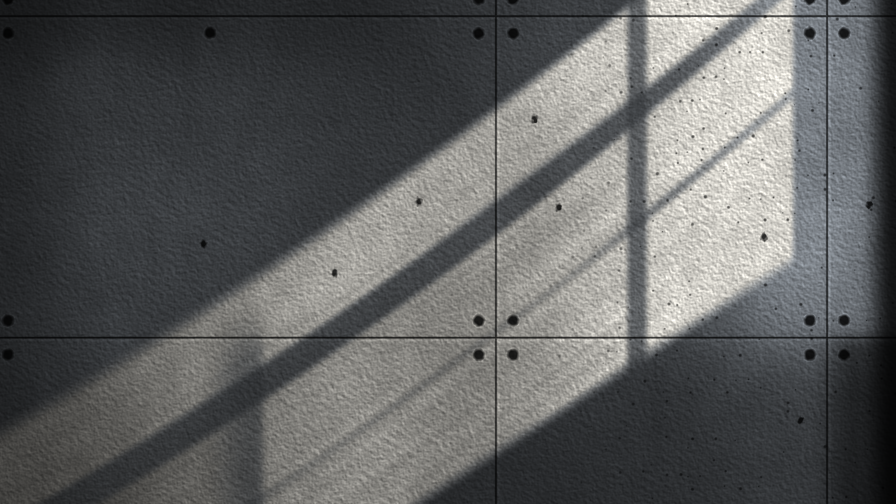
This texture is drawn by a WebGL 2 fragment shader. Its source:

```glsl
#version 300 es
precision highp float;

uniform vec2 u_resolution;
out vec4 fragColor;

#define BEAM_TOP 0.139
#define BAR_CENTER -0.077
#define THIN_BAR_CENTER -0.303
#define BEAM_RIGHT 1.574
#define MULLION_X 1.264
#define HOLE_RADIUS 0.0105
#define HOLE_OFFSET 0.034
#define GRAIN_SCALE 105.0
#define GRAIN_DEPTH 0.30
#define STREAK_DEPTH 0.20
#define WARM_LIGHT vec3(1.012, 1.0, 0.965)
#define COOL_SHADE vec3(0.955, 1.0, 1.05)

const float seamX[3] = float[3](-0.018, 0.984, 1.641);
const float seamY[2] = float[2](0.968, 0.330);
const vec2 chips[8] = vec2[8](
    vec2(1.061, 0.764), vec2(0.831, 0.600), vec2(1.109, 0.588), vec2(0.664, 0.458),
    vec2(1.516, 0.530), vec2(0.404, 0.516), vec2(1.588, 0.165), vec2(1.725, 0.594));

vec2 hash2(vec2 p) {
    vec3 h = fract(p.xyx * vec3(0.1031, 0.1030, 0.0973));
    h += dot(h, h.yzx + 33.33);
    return fract((h.xx + h.yz) * h.zy);
}

float corner(vec2 cell, vec2 offset) {
    return dot(hash2(cell) * 2.0 - 1.0, offset);
}

float gradNoise(vec2 p) {
    vec2 i = floor(p), f = fract(p);
    vec2 u = f * f * f * (f * (f * 6.0 - 15.0) + 10.0);
    vec2 e = vec2(1.0, 0.0);
    return mix(mix(corner(i, f), corner(i + e, f - e), u.x),
               mix(corner(i + e.yx, f - e.yx), corner(i + 1.0, f - 1.0), u.x), u.y);
}

float fbm(vec2 p) {
    float sum = 0.0, amp = 0.6;
    for (int i = 0; i < 4; i++) {
        sum += amp * gradNoise(p);
        p = mat2(1.6, 1.2, -1.2, 1.6) * p + 7.3;
        amp *= 0.5;
    }
    return sum;
}

float below(float edge, float blur, float x) {
    return 1.0 - smoothstep(edge - blur, edge + blur, x);
}

float band(float center, float halfWidth, float blur, float x) {
    return below(halfWidth, blur, abs(x - center));
}

float stucco(vec2 p) {
    vec2 q = mat2(0.87, 0.5, -0.5, 0.87) * p * GRAIN_SCALE * vec2(0.9, 1.1);
    return gradNoise(q) + 0.6 * gradNoise(q * 2.1 + 3.7);
}

// Window light; v is the height above the gently curved beam direction
float windowLight(vec2 p, float v) {
    float beam = below(BEAM_TOP, mix(0.030, 0.014, p.x / 1.6), v)
               * below(BEAM_RIGHT, 0.010, p.x)
               * smoothstep(-0.022, 0.022, p.y - 0.649 * (p.x - 0.825));
    float bar = band(BAR_CENTER, mix(0.036, 0.022, smoothstep(0.9, 1.55, p.x)), 0.014, v);
    float thinBar = band(THIN_BAR_CENTER, 0.011, 0.012, v) * mix(0.28, 0.65, smoothstep(1.1, 1.35, p.x));
    float mullion = band(MULLION_X, 0.019, 0.010, p.x);
    float leftMullion = smoothstep(0.38, 0.50, p.x) * below(0.522, 0.014, p.x) * below(0.34, 0.11, p.y);
    beam *= (1.0 - 0.86 * bar) * (1.0 - thinBar) * (1.0 - 0.76 * mullion) * (1.0 - 0.62 * leftMullion);

    float streakZone = below(0.03, 0.06, v) * mix(1.0, 0.4, smoothstep(1.2, 1.4, p.x));
    float streaks = gradNoise(vec2(v * 34.0, p.x * 2.5)) + 0.5 * gradNoise(vec2(v * 75.0, p.x * 4.0));
    return beam * (1.0 + STREAK_DEPTH * streaks * (0.3 + streakZone) - 0.05 * streakZone);
}

void main() {
    vec2 p = gl_FragCoord.xy / u_resolution.y;
    float aa = 1.0 / u_resolution.y;
    float v = p.y - 0.561 * p.x - 0.095 * p.x * p.x;

    // Ambient shade, brighter beside the window patch
    vec2 d = (p - vec2(0.36, 0.56)) / vec2(0.50, 0.36);
    float ambient = 0.165 + 0.075 * exp(-dot(d, d));
    float side = exp(-pow((p.x - 1.61) / 0.20, 2.0));
    ambient += side * (0.05 + 0.22 * smoothstep(0.20, 0.46, p.y));
    ambient += 0.07 * smoothstep(0.7, 1.2, p.x) * smoothstep(0.05, 0.4, p.y);
    ambient *= mix(0.72, 1.0, smoothstep(0.0, 0.22, p.x)) * (1.0 - 0.25 * smoothstep(0.8, 1.0, p.y) * below(0.7, 0.4, p.x));

    // Direct light grows towards the right
    float level = 0.27 + 0.36 * smoothstep(0.0, 0.72, p.x) + 0.20 * smoothstep(0.90, 1.42, p.x);
    level -= 0.09 * below(BAR_CENTER, 0.03, v) * below(1.15, 0.2, p.x);
    float light = windowLight(p, v);
    float tone = mix(ambient, level, light);
    tone *= 1.0 + 0.22 * fbm(p * 5.0) + 0.12 * fbm(p * vec2(28.0, 20.0));

    // Embossed stucco grain
    float relief = stucco(p) - stucco(p + vec2(0.0025, 0.0030));
    tone *= 1.0 + GRAIN_DEPTH * relief + 0.08 * gradNoise(p * 230.0);

    // Scattered fine pores, denser on the right
    vec2 cell = floor(p * 42.0);
    vec2 rnd = hash2(cell + 19.0);
    float pore = below(0.0022 * rnd.x + 0.0008, aa, length(p - (cell + 0.2 + 0.6 * rnd) / 42.0));
    tone *= 1.0 - 0.6 * pore * step(0.82, hash2(cell + 51.0).x) * smoothstep(0.9, 1.4, p.x);

    // Panel seams and the tie holes mirrored about each crossing
    float seam = 0.0, lip = 0.0, hole = length(p - vec2(0.417, 0.935));
    for (int i = 0; i < 3; i++) {
        seam = max(seam, band(seamX[i], 0.0016, aa, p.x));
        lip = max(lip, band(seamX[i] + 0.005, 0.002, 0.002, p.x));
        for (int j = 0; j < 2; j++)
            hole = min(hole, length(abs(p - vec2(seamX[i], seamY[j])) - HOLE_OFFSET));
    }
    for (int j = 0; j < 2; j++) {
        seam = max(seam, band(seamY[j], 0.0016, aa, p.y));
        lip = max(lip, band(seamY[j] - 0.005, 0.002, 0.002, p.y));
    }
    tone *= (1.0 + 0.14 * lip) * (1.0 - 0.80 * seam);
    hole += 0.0025 * gradNoise(p * 120.0);
    tone *= 1.0 + 0.15 * band(HOLE_RADIUS + 0.003, 0.001, 0.002, hole);
    tone *= 1.0 - 0.82 * below(HOLE_RADIUS, 0.0015 + aa, hole);

    // Ragged chips
    float chip = 1.0;
    for (int i = 0; i < 8; i++) chip = min(chip, length((p - chips[i]) * vec2(1.0, 0.8)));
    tone *= 1.0 - 0.8 * below(0.0055, 0.001 + aa, chip + 0.006 * gradNoise(p * 150.0));

    // Dark right margin and lower right panel
    tone *= mix(0.22, 1.0, below(1.738, 0.035, p.x));
    tone *= 1.0 - 0.45 * smoothstep(1.60, 1.70, p.x) * below(0.33, 0.03, p.y);

    vec3 color = tone * mix(COOL_SHADE, WARM_LIGHT, clamp(light * 1.2, 0.0, 1.0));
    fragColor = vec4(clamp(color, 0.0, 1.0), 1.0);
}
```
